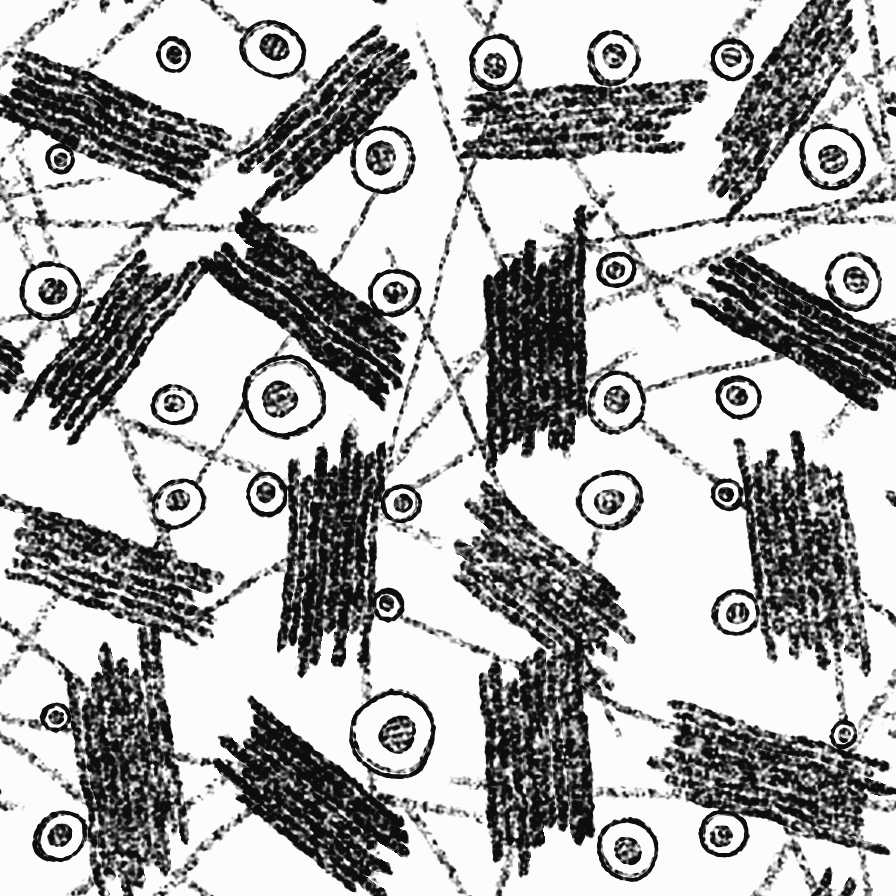
Write a Shadertoy shader that draws this pattern.

```glsl
// Seamless charcoal drawing: hatched stroke bundles, ringed dots and chalky lines on white paper.

const float BUNDLE_GRID = 4.0;
const float DOT_GRID = 8.0;
const float LINE_GRID = 3.0;
const vec3 PAPER = vec3(0.99);
const vec3 CHARCOAL = vec3(0.05);

struct Bundle {
    vec2 center;
    float angle, shear, halfLength, spacing, halfRows, density;
};

// Integer hash: three values in 0..1 for a cell and a seed
vec3 hash3(vec2 cell, float seed) {
    uvec3 v = uvec3(ivec3(vec3(cell, seed))) * 1664525u + 1013904223u;
    for (int i = 0; i < 2; i++) {
        v.x += v.y * v.z;
        v.y += v.z * v.x;
        v.z += v.x * v.y;
        v ^= v >> 16u;
    }
    return vec3(v & 65535u) / 65535.0;
}

vec2 wrapCell(vec2 cell, float period) {
    return floor(mod(cell + 0.5, period));
}

// Value noise that repeats after one unit, with "period" cells per unit
float noise(vec2 p, float period) {
    vec2 i = floor(p * period), f = fract(p * period);
    f = f * f * (3.0 - 2.0 * f);
    float a = hash3(wrapCell(i, period), 9.0).x;
    float b = hash3(wrapCell(i + vec2(1, 0), period), 9.0).x;
    float c = hash3(wrapCell(i + vec2(0, 1), period), 9.0).x;
    float d = hash3(wrapCell(i + vec2(1, 1), period), 9.0).x;
    return mix(mix(a, b, f.x), mix(c, d, f.x), f.y);
}

// Paper tooth: a straight and a diagonal noise, both wrapping
float paperTooth(vec2 uv) {
    float grain = mix(noise(uv, 270.0), noise(vec2(uv.x + uv.y, uv.y - uv.x), 165.0), 0.5);
    return 0.5 + 1.35 * (grain - 0.5);
}

vec2 rotate(vec2 p, float angle) {
    float c = cos(angle), s = sin(angle);
    return vec2(c * p.x + s * p.y, c * p.y - s * p.x);
}

float softLine(float dist, float halfWidth) {
    return 1.0 - smoothstep(halfWidth * 0.4, halfWidth * 1.4, dist);
}

// Neighbouring bundles lie roughly across each other, which keeps them apart
Bundle bundleAt(vec2 cell) {
    vec2 id = wrapCell(cell, BUNDLE_GRID);
    vec3 r = hash3(id, 1.0), s = hash3(id, 2.0), t = hash3(id, 3.0);
    float angle = 1.2 + 1.57 * mod(id.x + id.y, 2.0) + (r.z - 0.5) * 1.1;
    return Bundle((cell + 0.5 + (r.xy - 0.5) * 0.26) / BUNDLE_GRID, angle, (t.x - 0.5) * 1.1,
        mix(0.13, 0.155, s.x), mix(0.0132, 0.0152, t.y), 3.0 + floor(s.y * 2.0), mix(0.7, 1.0, s.z));
}

vec2 bundleLocal(vec2 p, Bundle b) {
    vec2 q = rotate(p - b.center, b.angle);
    return vec2(q.x + q.y * b.shear, q.y);
}

float bundleDistance(vec2 p, Bundle b) {
    vec2 d = abs(bundleLocal(p, b)) - vec2(b.halfLength, b.halfRows * b.spacing);
    return length(max(d, 0.0)) + min(max(d.x, d.y), 0.0);
}

// Parallel strokes: dark cores, grainy seams, ragged round ends and streaks
float bundleInk(vec2 uv, Bundle b, float id) {
    vec2 q = bundleLocal(uv, b);
    q.y += (noise(uv, 22.0) - 0.5) * 0.008 + (noise(uv, 110.0) - 0.5) * 0.003;
    float row = floor(q.y / b.spacing);
    vec3 r = hash3(vec2(row, id), 4.0);
    float across = abs(fract(q.y / b.spacing) - 0.5) * 2.0;
    float trim = 0.05 * (q.x < 0.0 ? r.x : r.y) + 0.006 * across * across;
    float ends = smoothstep(0.0, 0.007, b.halfLength - trim - abs(q.x));
    float sides = smoothstep(0.0, 0.004, b.halfRows * b.spacing - abs(q.y));
    float gap = mix(0.3, 0.8, r.z * r.z) * smoothstep(0.35, 1.0, across);
    float streak = (noise(q * vec2(0.25, 1.0), 240.0) - 0.5) * 0.4;
    float pressure = b.density + streak + (noise(uv, 16.0) - 0.5) * 0.25;
    return ends * sides * pressure * (1.0 - gap);
}

float bundleLayer(vec2 uv) {
    float ink = 0.0;
    for (int k = 0; k < 9; k++) {
        vec2 cell = floor(uv * BUNDLE_GRID) + vec2(k % 3 - 1, k / 3 - 1);
        vec2 id = wrapCell(cell, BUNDLE_GRID);
        ink = max(ink, bundleInk(uv, bundleAt(cell), id.x + id.y * BUNDLE_GRID));
    }
    return ink;
}

// Free space around a point, up to the nearest bundle
float clearance(vec2 p) {
    float d = 1.0;
    for (int k = 0; k < 9; k++)
        d = min(d, bundleDistance(p, bundleAt(floor(p * BUNDLE_GRID) + vec2(k % 3 - 1, k / 3 - 1))));
    return d;
}

// Ringed dots sized to the free space: x = ink, y = inside mask
vec2 dotLayer(vec2 uv) {
    vec2 result = vec2(0.0);
    for (int k = 0; k < 9; k++) {
        vec2 cell = floor(uv * DOT_GRID) + vec2(k % 3 - 1, k / 3 - 1);
        vec3 r = hash3(wrapCell(cell, DOT_GRID), 5.0), s = hash3(wrapCell(cell, DOT_GRID), 6.0);
        vec2 center = (cell + 0.5 + (r.xy - 0.5) * 0.26) / DOT_GRID;
        vec2 d = rotate(uv - center, s.x * 6.28);
        if (length(d) > 0.065) continue;
        float radius = min(mix(0.018, 0.046, r.z), clearance(center) + 0.001);
        if (radius < 0.013) continue;
        d.x *= 1.0 + s.y * 0.18;
        d += (vec2(noise(uv, 30.0), noise(uv.yx, 30.0)) - 0.5) * 0.16 * radius;
        float ring = softLine(abs(length(d) - radius), 0.0027) * mix(0.85, 1.15, s.z);
        float echo = softLine(abs(length(d + radius * 0.07) - radius * 0.96), 0.0024) * 0.6;
        float core = length(d - (s.yz - 0.5) * radius * 0.25), coreSize = radius * 0.42;
        float scribble = 0.58 + 0.2 * sin(d.y * 700.0 + d.x * 150.0);
        float pupil = max(softLine(abs(core - coreSize), 0.0025) * 0.8,
            scribble * (1.0 - smoothstep(-0.002, 0.002, core - coreSize)));
        float inside = 1.0 - smoothstep(-0.002, 0.002, length(d) - radius);
        result = max(result, vec2(max(max(ring, echo), pupil), inside));
    }
    return result;
}

// Long faint chalk lines, three per cell
float lineLayer(vec2 uv) {
    float ink = 0.0, wobble = (noise(uv, 14.0) - 0.5) * 0.008 + (noise(uv, 110.0) - 0.5) * 0.002;
    for (int k = 0; k < 27; k++) {
        vec2 cell = floor(uv * LINE_GRID) + vec2(k % 3 - 1, (k / 3) % 3 - 1);
        vec2 id = wrapCell(cell, LINE_GRID);
        vec3 r = hash3(id, 10.0 + float(k / 9)), s = hash3(id, 20.0 + float(k / 9));
        vec2 q = rotate(uv - (cell + r.xy) / LINE_GRID, r.z * 3.14);
        float ends = smoothstep(0.0, 0.03, mix(0.25, 0.325, s.x) - abs(q.x));
        ink = max(ink, ends * softLine(abs(q.y + wobble), mix(0.003, 0.0065, s.y)) * mix(0.6, 0.42, s.y));
    }
    return ink;
}

void mainImage(out vec4 fragColor, in vec2 fragCoord) {
    vec2 uv = fragCoord / iResolution.xy;
    vec2 dots = dotLayer(uv);
    float ink = max(max(bundleLayer(uv), dots.x), lineLayer(uv) * (1.0 - dots.y));
    // The tooth breaks the ink into soft grains
    float tooth = paperTooth(uv);
    float cover = smoothstep(tooth - 0.4, tooth + 0.4, ink) * smoothstep(0.0, 0.15, ink);
    fragColor = vec4(mix(PAPER, CHARCOAL, cover), 1.0);
}
```
